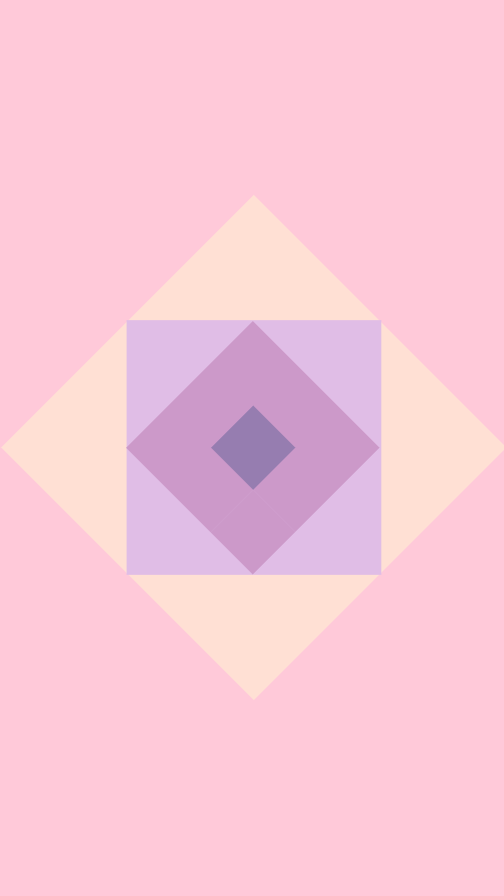
Reproduce this background procedurally as a WebGL 1 fragment shader.

```glsl
precision highp float;
// Nested pastel diamonds and a square, stacked around the canvas centre.
// Each layer is a distance function in units of canvas width, blended over
// the last with a one-pixel soft edge; two faint seams fold the inner diamond.

#define OUTER_RADIUS 0.5012
#define SQUARE_HALF 0.2527
#define INNER_RADIUS 0.2514
#define CORE_RADIUS 0.0836
#define SEAM_REACH 0.088
#define SEAM_WIDTH 0.0008
#define SEAM_STRENGTH 0.12

uniform vec2 u_resolution;

const vec3 PINK = vec3(1.0, 0.79, 0.85);
const vec3 CREAM = vec3(1.0, 0.88, 0.83);
const vec3 LILAC = vec3(0.88, 0.74, 0.90);
const vec3 MAUVE = vec3(0.80, 0.60, 0.79);
const vec3 VIOLET = vec3(0.59, 0.49, 0.69);

float diamond(vec2 p, float radius) {
  return (abs(p.x) + abs(p.y) - radius) * 0.70711;
}

float square(vec2 p, float halfSide) {
  vec2 d = abs(p) - halfSide;
  return max(d.x, d.y);
}

// Coverage of a shape, softened over one pixel
float cover(float dist) {
  return clamp(0.5 - dist * u_resolution.x, 0.0, 1.0);
}

void main() {
  vec2 p = (gl_FragCoord.xy - 0.5 * u_resolution) / u_resolution.x;

  // Layers from back to front, each slightly off centre
  vec3 color = PINK;
  color = mix(color, CREAM, cover(diamond(p - vec2(0.0035, 0.001), OUTER_RADIUS)));
  color = mix(color, LILAC, cover(square(p - vec2(0.0039, 0.001), SQUARE_HALF)));
  color = mix(color, MAUVE, cover(diamond(p - vec2(0.0016, 0.0005), INNER_RADIUS)));

  // Faint seams falling diagonally from the core's lower corner
  vec2 q = p - vec2(0.0023, 0.0007);
  float seam = abs(q.y + CORE_RADIUS + abs(q.x)) * 0.70711 - SEAM_WIDTH;
  color = mix(color, LILAC, SEAM_STRENGTH * cover(seam) * cover(abs(q.x) - SEAM_REACH));

  color = mix(color, VIOLET, cover(diamond(q, CORE_RADIUS)));
  gl_FragColor = vec4(color, 1.0);
}
```
